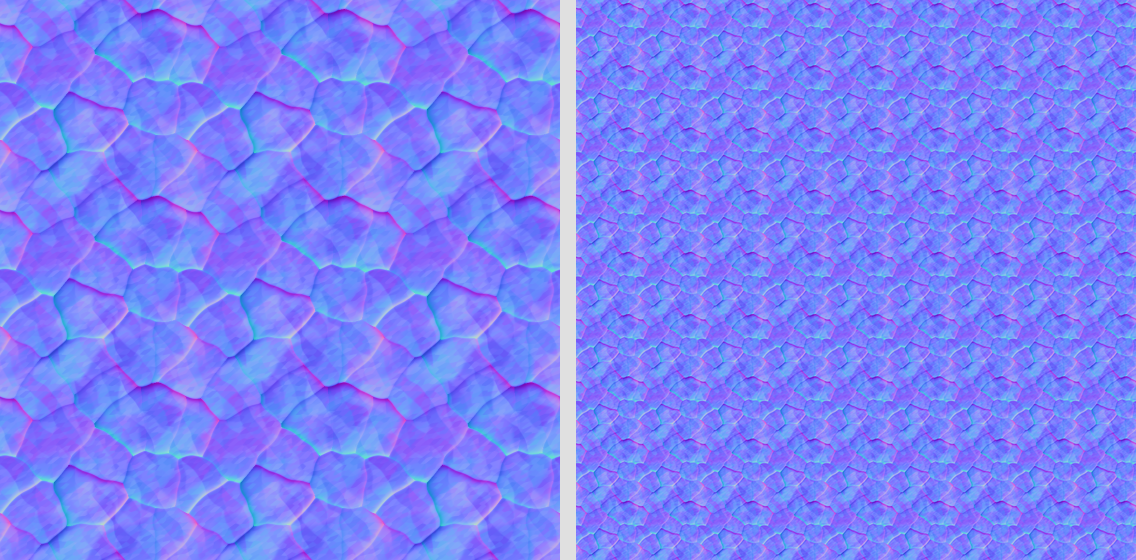
Left, the tile; right, the same tile 3 across and 3 down.
Reproduce this texture map procedurally as a Shadertoy shader.

```glsl
// Tangent-space normal map of weathered, terraced rock slabs with thin cracks, tiled 3 by 3.
#define REPEATS 3.0
#define WOBBLE 0.010
#define LIP_WIDTH 0.010
#define FOOT_WIDTH 0.005
#define SHOULDER_WIDTH 0.05
#define STEP_SLOPE 2.9
#define SHOULDER_SLOPE 0.5
#define GROOVE_SLOPE 0.8
#define FACET_SLOPE 0.20
#define DENT_SLOPE 0.15
#define SCRATCH_SLOPE 0.09
#define LEAN vec2(-0.02, -0.01)

const float TAU = 6.2831853;
const int SLABS = 16;

// Slab centre (x right, y down, in tile units) and height; equal heights merge.
const vec3 slabs[SLABS] = vec3[SLABS](
    vec3(.68, .27, 1.), vec3(.87, .26, 1.), vec3(.04, .31, .88), vec3(.54, .44, .45),
    vec3(.48, .65, .87), vec3(.17, .73, .1), vec3(.46, .98, .64), vec3(.53, .09, .8),
    vec3(.74, .85, .42), vec3(.85, .58, .68), vec3(.05, .59, .5), vec3(.92, .86, .55),
    vec3(.03, .95, .32), vec3(.25, .12, .46), vec3(.22, .39, .66), vec3(.35, .29, .66));

vec2 hash2(vec2 c) {
    return fract(sin(vec2(dot(c, vec2(127.1, 311.7)), dot(c, vec2(269.5, 183.3)))) * 4375.85);
}

// Offset to the closest wrapped copy of a point.
vec2 wrapOffset(vec2 r) {
    return r - floor(r + 0.5);
}

// Periodic bending of the crack lines.
vec2 wobble(vec2 p) {
    vec2 broad = sin(TAU * (3.0 * p.yx + vec2(1.0, -1.0) * p + vec2(0.1, 0.6)));
    vec2 fine = sin(TAU * (8.0 * p.yx + vec2(3.0, 2.0) * p + vec2(0.4, 0.2)));
    return p + WOBBLE * (broad + 0.35 * fine);
}

// Cellular noise: each cell has a random tilt, blended at its borders.
vec2 facets(vec2 p, float cells, float crispness) {
    vec2 g = p * cells, base = floor(g), tilt = vec2(0.0);
    float total = 0.0;
    for (int y = -1; y <= 1; y++)
    for (int x = -1; x <= 1; x++) {
        vec2 cell = base + vec2(x, y);
        vec2 id = mod(cell, cells) + cells;
        vec2 r = cell + 0.15 + 0.7 * hash2(id) - g;
        float w = exp(-crispness * dot(r, r));
        tilt += w * (2.0 * hash2(id + 37.0) - 1.0);
        total += w;
    }
    return tilt / total;
}

// Slope of the terraces: a sharp lip, a wide shoulder and a narrow foot at each border.
vec2 slabSlope(vec2 p) {
    vec2 own = vec2(9.0);
    float ownHeight = 0.0;
    for (int i = 0; i < SLABS; i++) {
        vec2 r = wrapOffset(slabs[i].xy - p);
        if (dot(r, r) < dot(own, own)) {
            own = r;
            ownHeight = slabs[i].z;
        }
    }
    vec2 slope = vec2(0.0);
    for (int j = 0; j < SLABS; j++) {
        vec2 r = wrapOffset(slabs[j].xy - p);
        vec2 across = r - own;
        float gap = length(across);
        if (gap < 0.001) continue;
        vec2 dir = across / gap;
        float d = max(dot(0.5 * (own + r), dir), 0.0);
        // The power lets small steps fade while tall ones stay crisp.
        float drop = ownHeight - slabs[j].z;
        float size = min(pow(abs(drop) + 1e-5, 1.3), 0.32);
        float upper = STEP_SLOPE * exp(-d / LIP_WIDTH) + SHOULDER_SLOPE * exp(-d / SHOULDER_WIDTH);
        float lower = (STEP_SLOPE + SHOULDER_SLOPE) * exp(-d / FOOT_WIDTH);
        float groove = GROOVE_SLOPE * exp(-d / 0.02) * smoothstep(0.0, 0.006, d);
        slope += dir * size * (drop > 0.0 ? upper + groove : groove - lower);
    }
    return slope;
}

vec3 rockNormalColor(vec2 uv) {
    vec2 p = fract(vec2(uv.x, 1.0 - uv.y) * REPEATS);
    vec2 bent = wobble(p);
    vec2 slope = slabSlope(bent) + LEAN;

    // Broad facets, small dents and fine scratches, sheared along the diagonals.
    vec2 rising = vec2(bent.x + bent.y, bent.y);
    vec2 falling = vec2(bent.x, bent.y - bent.x);
    slope += FACET_SLOPE * vec2(0.8, 1.0) * facets(rising, 5.0, 14.0);
    slope += DENT_SLOPE * vec2(0.8, 1.0) * facets(falling + 0.37, 9.0, 22.0);
    slope += SCRATCH_SLOPE * facets(vec2(p.x + p.y, p.y), 31.0, 16.0);

    return 0.5 + 0.5 * normalize(vec3(slope, 1.0));
}

void mainImage(out vec4 fragColor, in vec2 fragCoord) {
    // Four samples per pixel smooth the thin cracks.
    vec3 color = vec3(0.0);
    for (int i = 0; i < 4; i++) {
        vec2 jitter = vec2(i % 2, i / 2) * 0.5 - 0.25;
        color += rockNormalColor((fragCoord + jitter) / iResolution.xy);
    }
    fragColor = vec4(color * 0.25, 1.0);
}
```
